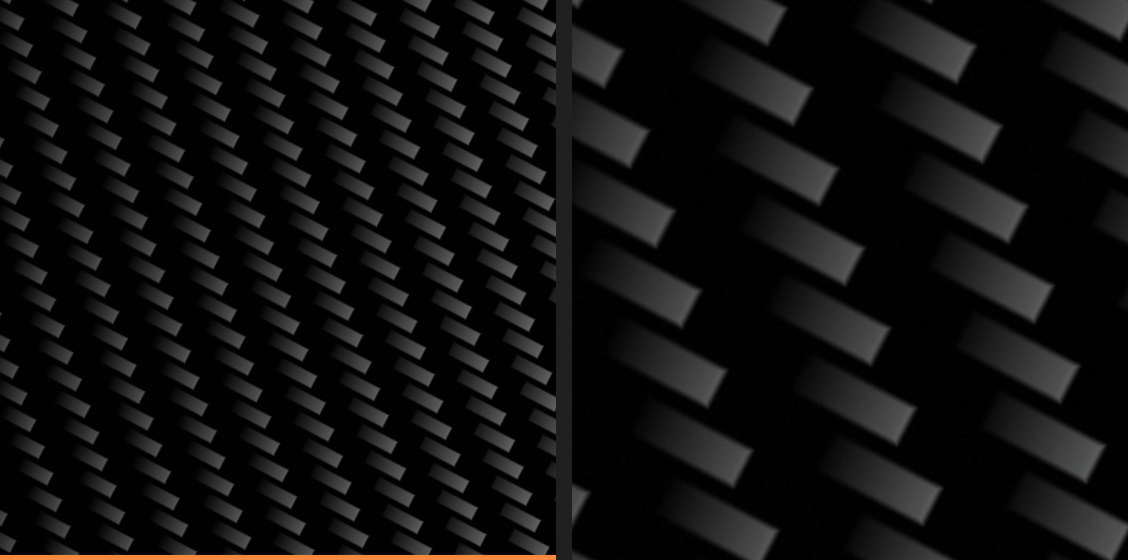
Left: the whole. Right: its middle third, enlarged.
Write a WebGL 2 fragment shader that draws this texture.

```glsl
#version 300 es
precision highp float;
// Dark woven carbon fibre: slanted columns of fading grey bricks over an orange base strip.

uniform vec2 u_resolution;
out vec4 fragColor;

// Lengths are fractions of the canvas height, with y pointing down from the top
const vec2 ORIGIN = vec2(0.1192, 0.0501);       // centre of brick (0, 0)
const vec2 COLUMN_STEP = vec2(0.11266, 0.0224); // to the next column
const vec2 BRICK_STEP = vec2(0.0154, 0.04759);  // to the next brick down a column
const vec2 HALF_SIZE = vec2(0.0352, 0.0121);
const float TILT = 0.48;                        // radians
const float FEATHER = 0.0027;
const float RIM_WIDTH = 0.006;
const float RIM_LIGHT = 0.035;
const float BRICK_VARIATION = 0.06;
const float GRAIN = 0.008;
const float STRIP_HEIGHT = 0.0092;

// Brightness of a brick's tail and tip at the left and right of the canvas
const vec2 TAIL_LIGHT = vec2(-0.045, 0.09);
const vec2 TIP_LIGHT = vec2(0.27, 0.37);

const vec3 BACKGROUND = vec3(0.004);
const vec3 FIBRE = vec3(0.99, 1.0, 1.0);
const vec3 STRIP = vec3(0.97, 0.54, 0.25);

float hash(vec2 p) {
    return fract(sin(dot(p, vec2(127.1, 311.7))) * 43758.5453);
}

float boxDistance(vec2 p, vec2 halfSize) {
    vec2 d = abs(p) - halfSize;
    return length(max(d, 0.0)) + min(max(d.x, d.y), 0.0);
}

// Light from one brick; p is relative to its centre, along and across it
float brickLight(vec2 p, vec2 id, float side, float feather) {
    float along = clamp(p.x / HALF_SIZE.x * 0.5 + 0.5, 0.0, 1.0);
    float tail = mix(TAIL_LIGHT.x, TAIL_LIGHT.y, side);
    float tip = mix(TIP_LIGHT.x, TIP_LIGHT.y, side);
    float light = max(mix(tail, tip, along), 0.0);
    light += RIM_LIGHT * smoothstep(HALF_SIZE.x - RIM_WIDTH, HALF_SIZE.x, p.x);
    light *= 1.0 + BRICK_VARIATION * (hash(id) - 0.5);
    float cover = 1.0 - smoothstep(-feather, feather, boxDistance(p, HALF_SIZE));
    return light * cover;
}

void main() {
    vec2 uv = gl_FragCoord.xy / u_resolution.y;
    float side = gl_FragCoord.x / u_resolution.x;
    float pixel = 1.0 / u_resolution.y;
    vec2 p = vec2(uv.x, 1.0 - uv.y) - ORIGIN;

    // Nearest brick on the slanted lattice, and its neighbours in the column
    mat2 lattice = mat2(COLUMN_STEP, BRICK_STEP);
    vec2 cell = floor(inverse(lattice) * p + 0.5);
    vec2 axis = vec2(cos(TILT), sin(TILT));
    float light = 0.0;
    for (int j = -1; j <= 1; j++) {
        vec2 id = cell + vec2(0.0, float(j));
        vec2 q = p - lattice * id;
        vec2 local = vec2(dot(q, axis), dot(q, vec2(-axis.y, axis.x)));
        light = max(light, brickLight(local, id, side, max(FEATHER, pixel)));
    }

    // Faint grain, then the strip along the bottom
    float grain = GRAIN * (hash(floor(uv * 512.0)) - 0.5);
    vec3 color = BACKGROUND + FIBRE * light + grain;
    float strip = 1.0 - smoothstep(-0.5 * pixel, 0.5 * pixel, uv.y - STRIP_HEIGHT);
    fragColor = vec4(mix(max(color, 0.0), STRIP, strip), 1.0);
}
```
